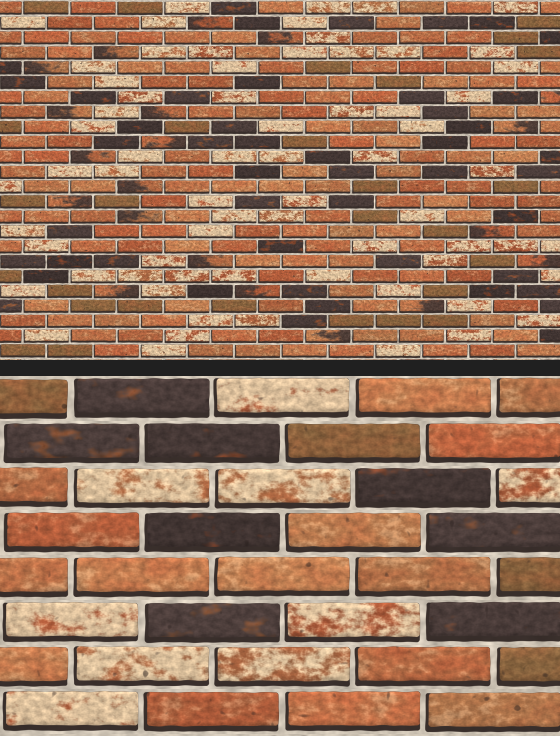
Top: the whole. Bottom: its middle third, enlarged.
This texture is drawn by a WebGL 1 fragment shader. Its source:

```glsl
precision highp float;
// Weathered brick wall in half bond: each brick is a rounded box over its own
// shadow, set in pale mortar. A hash per brick picks its firing (red, tan,
// cream, olive, scorched or dark) and gradient noise adds blotches and grain.

uniform vec2 u_resolution;

#define COLS 11.93          // bricks across
#define ROWS 24.14          // courses down
#define ASPECT 3.13         // brick pitch over course height
#define JOINT 0.13          // mortar width, in courses
#define SHADOW_LEFT 0.07
#define SHADOW_BELOW 0.12
#define CREAM_SHARE 0.22
#define OLIVE_SHARE 0.08
#define SCORCH_SHARE 0.08
#define DARK_SHARE 0.15
#define GRAIN 0.24

const vec3 RED = vec3(0.69, 0.36, 0.23);
const vec3 TAN = vec3(0.72, 0.48, 0.31);
const vec3 CREAM = vec3(0.86, 0.76, 0.62);
const vec3 OLIVE = vec3(0.50, 0.37, 0.23);
const vec3 CHAR = vec3(0.26, 0.21, 0.20);
const vec3 MORTAR = vec3(0.81, 0.77, 0.71);
const vec3 SHADE = vec3(0.17, 0.13, 0.12);

float hash(vec2 p) {
  vec3 q = fract(vec3(p.xyx) * 0.1031);
  q += dot(q, q.yzx + 33.33);
  return fract((q.x + q.y) * q.z);
}

float corner(vec2 cell, vec2 offset) {
  float angle = 6.2832 * hash(cell);
  return dot(vec2(cos(angle), sin(angle)), offset);
}

float gradientNoise(vec2 p) {
  vec2 i = floor(p), f = fract(p);
  vec2 u = f * f * f * (f * (f * 6.0 - 15.0) + 10.0);
  vec2 e = vec2(1.0, 0.0);
  return mix(mix(corner(i, f), corner(i + e, f - e), u.x),
             mix(corner(i + e.yx, f - e.yx), corner(i + 1.0, f - 1.0), u.x), u.y);
}

float fbm(vec2 p) {
  float sum = 0.0, gain = 1.0;
  for (int i = 0; i < 3; i++) {
    sum += gain * gradientNoise(p);
    p = p * 2.03 + 17.3;
    gain *= 0.55;
  }
  return sum;
}

// Signed distance to a rounded box given by two opposite corners.
float boxDistance(vec2 p, vec2 low, vec2 high, float radius) {
  vec2 d = abs(p - 0.5 * (low + high)) - 0.5 * (high - low) + radius;
  return length(max(d, 0.0)) + min(max(d.x, d.y), 0.0) - radius;
}

// Fired clay colour at a point q of the brick called id.
vec3 brickColor(vec2 id, vec2 q) {
  float kind = hash(id + 3.0);
  float tone = hash(id + 41.0);
  float amount = hash(id + 83.0);
  vec2 s = q + 60.0 * vec2(tone, amount) + 5.0 * id;
  float blotch = fbm(s * vec2(1.1, 2.0));
  float grain = fbm(s * vec2(5.0, 6.5) + 9.0);

  // Plain body, slightly streaked from red to tan
  vec3 color = mix(RED, TAN, clamp(tone + 0.5 * blotch, 0.0, 1.0));
  color *= 0.94 + 0.14 * amount;
  color = mix(color, CREAM, 0.25 * smoothstep(0.1, 0.7, blotch + 0.5 * grain));

  // Firing classes take consecutive ranges of the hash
  float creamEnd = CREAM_SHARE;
  float oliveEnd = creamEnd + OLIVE_SHARE;
  float scorchEnd = oliveEnd + SCORCH_SHARE;
  float darkEnd = scorchEnd + DARK_SHARE;
  if (kind < creamEnd) {
    float cover = smoothstep(-0.45, 0.3, blotch + 0.5 * grain + 0.5 * amount - 0.1);
    color = mix(color, CREAM, 0.95 * cover);
  } else if (kind < oliveEnd) {
    color = mix(color, OLIVE, 0.8 + 0.3 * blotch);
  } else if (kind < scorchEnd) {
    float side = (q.x / ASPECT - 0.5) * (amount < 0.5 ? -1.0 : 1.0);
    color = mix(color, CHAR, 0.9 * smoothstep(-0.25, 0.3, side + 0.7 * blotch));
  } else if (kind < darkEnd) {
    float cover = smoothstep(-0.6, -0.05, blotch + 0.2 * grain + 0.3 * amount);
    color = mix(color * 0.8, CHAR * (0.9 + 0.3 * tone), cover);
  }

  // Grain and small pits
  color *= 1.0 + GRAIN * grain;
  float pit = smoothstep(0.42, 0.6, gradientNoise(s * 4.3 + 31.0));
  return mix(color, SHADE, 0.5 * pit);
}

void main() {
  // Courses are counted from the top; every other one shifts by half a brick
  vec2 uv = gl_FragCoord.xy / u_resolution;
  vec2 p = vec2(uv.x * COLS + 0.02, (1.0 - uv.y) * ROWS - 0.05);
  float course = floor(p.y);
  p.x += 0.5 * (1.0 - mod(course, 2.0));
  vec2 id = vec2(floor(p.x), course) + 7.0;
  vec2 q = fract(p) * vec2(ASPECT, 1.0);
  vec2 wall = p * vec2(ASPECT, 1.0);
  float soft = 0.7 * ROWS / u_resolution.y;

  // Uneven edges: a small shift per brick and a ragged outline
  vec2 shift = 0.035 * (vec2(hash(id + 11.0), hash(id + 23.0)) - 0.5);
  float ragged = 0.025 * gradientNoise(wall * 3.0);
  vec2 low = vec2(0.5 * JOINT) + shift;
  vec2 high = vec2(ASPECT, 1.0) - 0.5 * JOINT + shift;
  float recess = boxDistance(q, low, high, 0.06) + ragged;
  float face = boxDistance(q, low + vec2(SHADOW_LEFT, 0.0),
                           high - vec2(0.0, SHADOW_BELOW), 0.07) + ragged;

  // Mortar, then shadow, then the brick face with a lit upper edge
  vec3 color = MORTAR * (1.0 + 0.22 * fbm(wall * 2.5));
  color = mix(color, SHADE, 0.92 * (1.0 - smoothstep(-soft, soft, recess)));
  vec3 clay = brickColor(id, q);
  clay *= 1.0 + 0.1 * (1.0 - smoothstep(0.0, 0.14, q.y - low.y));
  clay *= 1.0 - 0.15 * smoothstep(-0.12, 0.0, face) * step(0.5, q.y);
  color = mix(color, clay, 1.0 - smoothstep(-soft, soft, face));
  gl_FragColor = vec4(clamp(color, 0.0, 1.0), 1.0);
}
```
